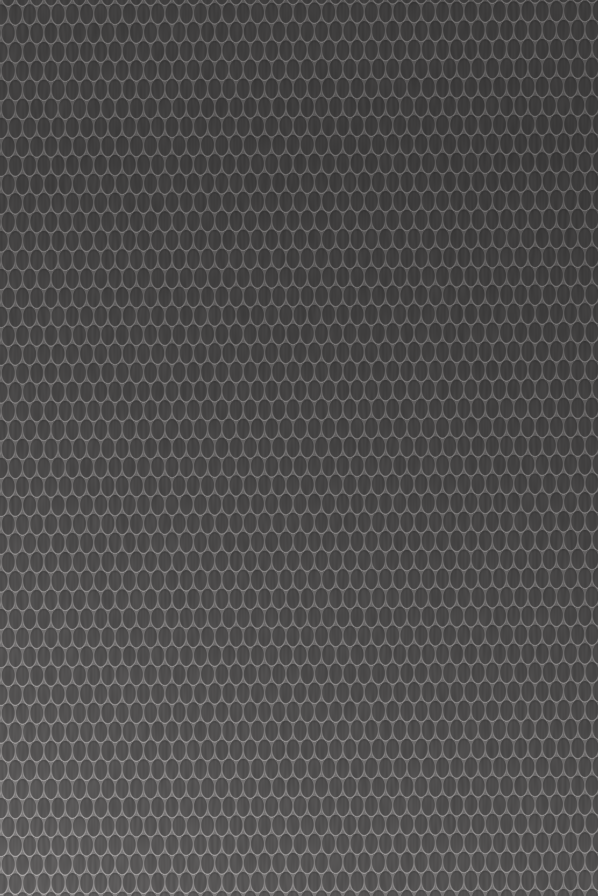
Give the GLSL for this pattern, as a Shadertoy shader.

```glsl
const float COLUMNS = 42.0;
const float ROW_PITCH = 1.327;               // in column widths
const vec2 OVAL_RADII = vec2(0.462, 0.725);
const vec2 GRID_SHIFT = vec2(0.08, 0.74);
const float ROW_TILT = 0.006;

float hash(vec2 p) {
    p = fract(p * vec2(0.1031, 0.1130));
    p += dot(p, p.yx + 33.33);
    return fract((p.x + p.y) * p.x * 17.0);
}

vec2 randomGradient(vec2 cell) {
    float angle = 6.2832 * hash(cell);
    return vec2(cos(angle), sin(angle));
}

float gradientNoise(vec2 p) {
    vec2 i = floor(p), f = p - i;
    vec2 u = f * f * f * (f * (f * 6.0 - 15.0) + 10.0);
    vec2 e = vec2(1.0, 0.0);
    float a = dot(randomGradient(i), f);
    float b = dot(randomGradient(i + e.xy), f - e.xy);
    float c = dot(randomGradient(i + e.yx), f - e.yx);
    float d = dot(randomGradient(i + e.xx), f - e.xx);
    return mix(mix(a, b, u.x), mix(c, d, u.x), u.y);
}

// Approximate signed distance to an ellipse
float ellipseDistance(vec2 p, vec2 radii) {
    float k = length(p / radii);
    return k * (k - 1.0) / max(length(p / (radii * radii)), 0.001);
}

// Nearest oval in staggered rows: xy = offset from its centre, z = distance
vec3 nearestOval(vec2 p, vec2 radii, float pitch, vec2 shift, out vec2 cell) {
    vec3 best = vec3(0.0, 0.0, 100.0);
    cell = vec2(0.0);
    float baseRow = floor(p.y / pitch - shift.y);
    for (int i = 0; i < 2; i++) {
        float row = baseRow + float(i);
        float offset = shift.x + 0.5 * mod(row, 2.0);
        float column = floor(p.x - offset + 0.5);
        vec2 local = p - vec2(column + offset, (row + shift.y) * pitch);
        float d = ellipseDistance(local, radii);
        if (d < best.z) {
            best = vec3(local, d);
            cell = vec2(column, row);
        }
    }
    return best;
}

// Broad light falling from the lower left, darkest at the upper right
float sheetLight(vec2 uv) {
    float low = pow(1.0 - uv.y, 1.5);
    float left = pow(1.0 - uv.x, 1.5);
    return 0.224 + 0.09 * low + left * (0.018 + 0.035 * low)
         + 0.012 * smoothstep(0.8, 1.0, uv.y);
}

void mainImage(out vec4 fragColor, in vec2 fragCoord) {
    vec2 uv = fragCoord / iResolution.xy;
    float pixel = COLUMNS / iResolution.x;
    vec2 p = fragCoord * pixel;
    p.y -= ROW_TILT * (p.x - 0.5 * COLUMNS);

    vec2 cell;
    vec3 oval = nearestOval(p, OVAL_RADII, ROW_PITCH, GRID_SHIFT, cell);
    float d = oval.z;
    vec2 normal = oval.xy / (OVAL_RADII * OVAL_RADII);
    normal /= max(length(normal), 0.001);
    float soft = 0.6 * pixel;
    float inside = 1.0 - smoothstep(-soft, soft, d);
    float light = sheetLight(uv);

    // Recessed floor with vertical brushing and a shaded upper lip
    float brushing = gradientNoise(vec2(p.x * 5.0, p.y * 0.55) + cell * 7.0);
    float pit = light * (1.0 + 0.14 * brushing);
    pit *= 1.0 - 0.14 * smoothstep(-0.2, 0.0, d) * max(normal.y, 0.0);

    // Raised web
    float web = light * 1.36 + 0.015;
    float value = mix(web, pit, inside);

    // Bright bevel around the lower half of each oval
    float bevel = 1.0 - smoothstep(0.015, 0.04 + soft, abs(d - 0.01));
    float facing = smoothstep(0.5, -0.9, normal.y);
    value += light * 0.46 * bevel * facing;

    fragColor = vec4(value * vec3(1.01, 0.992, 0.99), 1.0);
}
```
